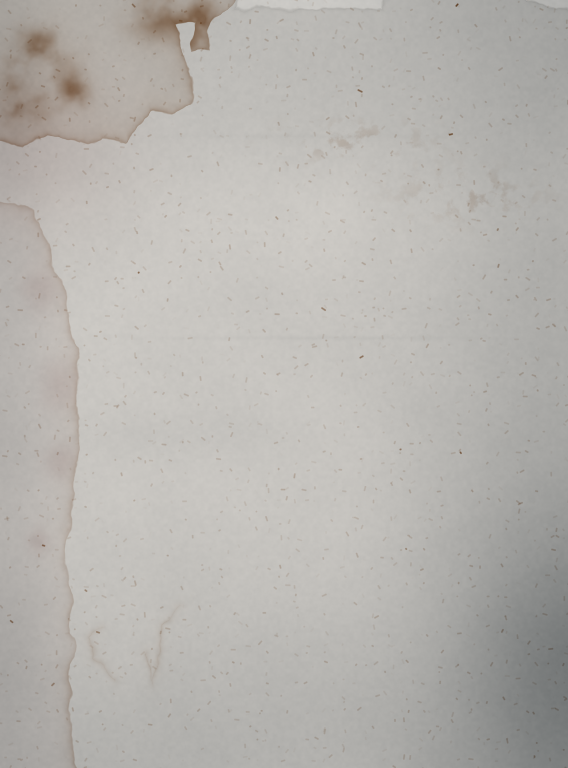
Write a Shadertoy shader that draws this texture.

```glsl
// Aged grey paper with water stains in the upper left and along the left side.
// Stains are noisy distance fields with brown rims, over soft gradients,
// value noise, faint folds and hashed flecks.

const vec3 PAPER = vec3(0.785, 0.775, 0.757);
const vec3 SHADE = vec3(1.07, 1.0, 0.94);  // light lost in shadow
const vec3 STAIN = vec3(0.55, 0.78, 0.95); // light absorbed by brown
const vec3 PINK = vec3(0.65, 0.95, 0.95);  // light absorbed by damp
const float GRAIN = 0.03;
const float MOTTLE = 0.045;
const float EDGE_WARP = 0.017;
const float RIM_WIDTH = 0.0035;
const float SIDE_STEP = 0.0651; // spacing of SIDE_EDGE, downward
const float SIDE_EDGE[13] = float[13](0.042, 0.065, 0.085, 0.099, 0.103, 0.105,
    0.095, 0.087, 0.096, 0.094, 0.091, 0.099, 0.099);
const float TOP_STEP = 0.03255; // spacing of TOP_EDGE, rightward
const float TOP_EDGE[9] = float[9](0.815, 0.811, 0.822, 0.810, 0.819, 0.814,
    0.853, 0.852, 0.870);
const vec2 TIDE[10] = vec2[10](vec2(0.135, 0.182), vec2(0.115, 0.168),
    vec2(0.118, 0.138), vec2(0.137, 0.13), vec2(0.153, 0.117), vec2(0.19, 0.147),
    vec2(0.197, 0.11), vec2(0.206, 0.14), vec2(0.21, 0.19), vec2(0.235, 0.208));

float hash(vec2 p) {
    vec3 q = fract(vec3(p.xyx) * 0.1031);
    q += dot(q, q.yzx + 33.33);
    return fract((q.x + q.y) * q.z);
}

float noise(vec2 p) {
    vec2 i = floor(p), f = fract(p);
    f = f * f * (3.0 - 2.0 * f);
    return mix(mix(hash(i), hash(i + vec2(1, 0)), f.x),
               mix(hash(i + vec2(0, 1)), hash(i + vec2(1, 1)), f.x), f.y);
}

float fbm(vec2 p) {
    float sum = 0.0, amp = 0.533;
    for (int i = 0; i < 4; i++) {
        sum += amp * noise(p);
        p = mat2(1.6, 1.2, -1.2, 1.6) * p + 7.3;
        amp *= 0.5;
    }
    return sum;
}

float blob(vec2 p, float x, float y, float rx, float ry) {
    vec2 q = (p - vec2(x, y)) / vec2(rx, ry);
    return exp(-dot(q, q));
}

float segment(vec2 p, vec2 a, vec2 b) {
    vec2 ab = b - a;
    return length(p - a - ab * clamp(dot(p - a, ab) / dot(ab, ab), 0.0, 1.0));
}

// Positive inside the stain along the left side
float sideStain(vec2 p) {
    float t = clamp((0.7396 - p.y) / SIDE_STEP, 0.0, 11.99);
    int i = int(t);
    float edge = mix(SIDE_EDGE[i], SIDE_EDGE[i + 1], fract(t));
    return min(edge - p.x, 0.74 - 0.25 * p.x - p.y);
}

// Positive inside the upper stain with its short drip
float topStain(vec2 p) {
    float t = clamp(p.x / TOP_STEP, 0.0, 7.99);
    int i = int(t);
    float bottom = mix(TOP_EDGE[i], TOP_EDGE[i + 1], fract(t));
    float body = min(p.y - bottom, 0.249 - 0.2 * max(p.y - 0.876, 0.0) - p.x);
    float right = 0.272 + 0.036 * smoothstep(0.96, 1.0, p.y);
    float drip = min(p.y - 0.9375, min(right - p.x, p.x - 0.253));
    return max(max(body, drip), min(p.y - 0.968, 0.275 - p.x));
}

// Crisp line on the edge, fading inward
float rim(float d, float aa) {
    float depth = max(d, 0.0) / RIM_WIDTH;
    return smoothstep(-aa, aa, d) * (exp(-depth) + 0.35 * exp(-0.2 * depth));
}

// Short fibres and dots, one candidate per cell
float flecks(vec2 p, float cells, float density, float aa) {
    vec2 id = floor(p * cells);
    float angle = 6.2832 * hash(id + 9.7);
    vec2 center = (id + 0.25 + 0.5 * vec2(hash(id + 17.0), hash(id + 29.0))) / cells;
    vec2 along = vec2(cos(angle), sin(angle)) * 0.0025 * hash(id + 41.0);
    float d = segment(p, center - along, center + along);
    return step(hash(id + 3.1), density) * (1.0 - smoothstep(0.0, 0.0008 + aa, d)) * hash(id + 53.0);
}

void mainImage(out vec4 fragColor, in vec2 fragCoord) {
    vec2 p = fragCoord / iResolution.y;
    float aa = 1.0 / iResolution.y;
    vec2 q = p + EDGE_WARP * (vec2(fbm(p * 32.0), fbm(p * 32.0 + 50.0)) - 0.5);

    // Uneven light and grain
    float shade = 0.085 * smoothstep(0.4, 0.74, p.x) + 0.05 * smoothstep(0.7, 1.0, p.y)
        + 0.08 * (1.0 - smoothstep(0.0, 0.34, p.y)) + 0.05 * (1.0 - smoothstep(0.0, 0.09, p.x))
        + 0.17 * blob(p, 0.76, 0.14, 0.15, 0.24) + 0.025 * blob(p, 0.22, 0.43, 0.2, 0.04);
    shade += MOTTLE * (fbm(p * 7.0) - 0.5) + GRAIN * (fbm(p * 190.0) - 0.5);
    vec3 color = PAPER - shade * SHADE - PINK * 0.07 * blob(p, 0.03, 0.8, 0.13, 0.1);

    // Side stain with damp blotches
    float side = sideStain(q);
    float damp = blob(q, 0.052, 0.622, 0.022, 0.03) + blob(q, 0.078, 0.497, 0.025, 0.03)
        + blob(q, 0.078, 0.4, 0.02, 0.022) + blob(q, 0.05, 0.294, 0.015, 0.018);
    color -= PINK * smoothstep(-aa, aa, side) * (0.025 + 0.06 * damp);
    color -= STAIN * 0.11 * rim(side, aa) * (0.5 + fbm(p * 18.0));

    // Upper stain with brown pools
    float top = topStain(q);
    float pools = blob(q, 0.045, 0.935, 0.04, 0.03) + blob(q, 0.1, 0.882, 0.022, 0.025)
        + blob(q, 0.025, 0.87, 0.045, 0.028) + 0.9 * blob(q, 0.21, 0.985, 0.035, 0.035)
        + 1.4 * blob(q, 0.267, 0.965, 0.025, 0.03);
    pools *= 0.35 + 1.3 * smoothstep(0.3, 0.75, fbm(p * 22.0 + 4.0));
    color -= STAIN * smoothstep(-aa, aa, top) * (0.055 + 0.24 * min(pools, 1.5));
    color -= STAIN * 0.14 * rim(top, aa) * (0.5 + fbm(p * 20.0 + 8.0));

    // Faint tide line low on the sheet
    float tide = 1.0;
    for (int i = 0; i < 9; i++)
        if (i != 4) tide = min(tide, segment(q, TIDE[i], TIDE[i + 1]));
    color -= STAIN * (0.11 * exp(-tide / 0.0025) + 0.03 * exp(-tide / 0.012)) * fbm(p * 25.0);

    // Fold and worn patches
    float fold = blob(p, 0.42, 0.56, 0.2, 0.003) + 0.7 * blob(p, 0.4, 0.823, 0.18, 0.004);
    float worn = blob(p, 0.46, 0.815, 0.09, 0.025) + blob(p, 0.61, 0.745, 0.08, 0.03);
    color -= SHADE * 0.018 * fold + STAIN * 0.1 * worn * smoothstep(0.52, 0.75, fbm(p * 70.0));

    // Pale lifted paper at the top and right corner
    float lift = min(q.y - 0.989, min(0.5 - q.x, q.x - 0.31));
    lift = max(lift, q.y + 0.35 * (q.x - 0.738) - 0.985);
    color += 0.06 * smoothstep(-aa, aa, lift) - 0.04 * exp(-abs(lift + 0.002) / 0.0015);

    // Flecks, from common and pale to rare and dark
    color -= STAIN * (0.16 * flecks(p, 48.0, 0.45, aa) + 0.13 * flecks(p + 0.37, 80.0, 0.25, aa)
        + 0.55 * flecks(p + 1.91, 17.0, 0.13, aa));
    fragColor = vec4(clamp(color, 0.0, 1.0), 1.0);
}
```
